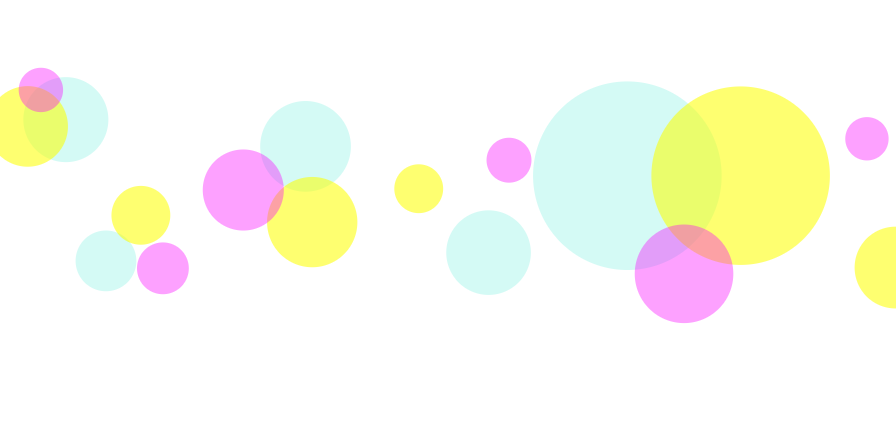
Reproduce this background procedurally as a WebGL 2 fragment shader.

```glsl
#version 300 es
precision highp float;
// Translucent cyan, yellow and magenta discs scattered in loose trios on white.

uniform vec2 u_resolution;
out vec4 fragColor;

const int TRIOS = 6;
const float THIRD_TURN = 2.0944;
const float GOLDEN_ANGLE = 2.4;
const float GOLDEN_RATIO = 0.618034;

// Inks: colour and opacity, in painting order.
const vec4 INKS[3] = vec4[3](
    vec4(0.15, 0.90, 0.80, 0.20),   // cyan
    vec4(0.99, 1.00, 0.00, 0.56),   // yellow
    vec4(0.98, 0.00, 1.00, 0.37));  // magenta
const vec3 INK_SIZES = vec3(1.10, 0.88, 0.66);

// Trio centres thin out to the right and settle around mid height.
vec2 trioCenter(float trio) {
    float along = pow(trio / float(TRIOS - 1), 1.4);
    float sway = 0.2 * cos(2.6 * trio) * exp(-0.5 * trio);
    return vec2(0.1 + 1.95 * along, 0.55 + sway);
}

// Mostly small trios with a rare large one.
float trioSize(float trio) {
    float u = fract(0.5 + GOLDEN_RATIO * trio);
    return 0.07 + 0.13 * u * u * u;
}

// Each ink sits at one corner of a turned triangle.
vec2 discCenter(float trio, float ink) {
    float angle = -0.348 - GOLDEN_ANGLE * trio - THIRD_TURN * ink;
    float spread = 0.05 + 0.024 * trio;
    return trioCenter(trio) + spread * vec2(cos(angle), sin(angle));
}

float discRadius(float trio, float ink, float inkSize) {
    float variation = 0.75 + 0.5 * fract(0.5 + 0.755 * trio + 0.37 * ink);
    return trioSize(trio) * inkSize * variation;
}

// Antialiased coverage of a disc.
float discMask(vec2 p, vec2 center, float radius, float pixel) {
    return clamp(0.5 + (radius - distance(p, center)) / pixel, 0.0, 1.0);
}

void main() {
    vec2 p = gl_FragCoord.xy / u_resolution.y;
    float pixel = 1.0 / u_resolution.y;
    vec3 color = vec3(1.0);

    // One pass per ink, so magenta lies over yellow and yellow over cyan.
    for (int k = 0; k < 3; k++) {
        for (int i = 0; i < TRIOS; i++) {
            float trio = float(i);
            float ink = float(k);
            float radius = discRadius(trio, ink, INK_SIZES[k]);
            float mask = discMask(p, discCenter(trio, ink), radius, pixel);
            color = mix(color, INKS[k].rgb, INKS[k].a * mask);
        }
    }
    fragColor = vec4(color, 1.0);
}
```
